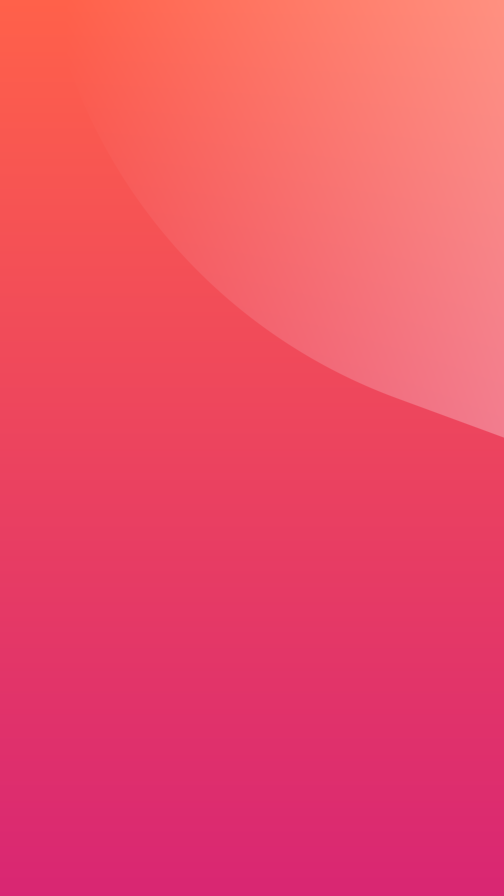
Give the GLSL for this background, as a Shadertoy shader.

```glsl
const vec3 TOP_COLOR = vec3(1.0, 0.38, 0.29);
const vec3 BOTTOM_COLOR = vec3(0.85, 0.15, 0.45);
const vec3 VEIL_COLOR = vec3(1.0);
const float VEIL_OPACITY = 0.30;
const vec2 VEIL_FADE = vec2(0.074, 0.5625);    // clear to full, left to right
const vec2 ARC_CENTER = vec2(0.6536, 1.1296);  // in canvas heights
const float ARC_RADIUS = 0.6115;
const vec2 TANGENT = vec2(0.9386, -0.3450);    // direction of the straight edge

// Signed distance to a disc whose rim runs on as a straight tangent
float veilDistance(vec2 p) {
    vec2 q = p - ARC_CENTER;
    vec2 outward = vec2(TANGENT.y, -TANGENT.x);
    float reach = dot(q, TANGENT) > 0.0 ? dot(q, outward) : length(q);
    return reach - ARC_RADIUS;
}

void mainImage(out vec4 fragColor, in vec2 fragCoord) {
    vec2 p = fragCoord / iResolution.y;
    float pixel = 1.0 / iResolution.y;

    // Vertical gradient
    vec3 color = mix(BOTTOM_COLOR, TOP_COLOR, p.y);

    // Translucent veil, stronger to the right
    float inside = 1.0 - smoothstep(-0.75 * pixel, 0.75 * pixel, veilDistance(p));
    float fade = clamp((p.x - VEIL_FADE.x) / (VEIL_FADE.y - VEIL_FADE.x), 0.0, 1.0);
    color = mix(color, VEIL_COLOR, VEIL_OPACITY * fade * inside);

    fragColor = vec4(color, 1.0);
}
```
